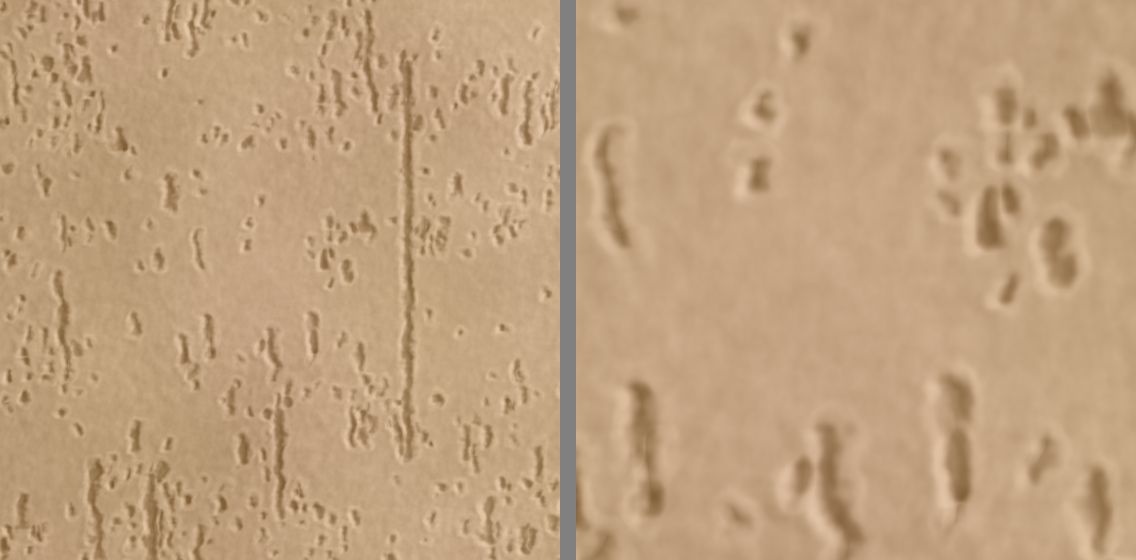
Left: the whole. Right: its middle third, enlarged.
Write a three.js fragment shader that draws this texture.

```glsl
// Tan plaster wall scored with upright grooves and small pits, lit from the upper right.
varying vec2 vUv;

const vec3 SHADOW_TAN = vec3(0.55, 0.42, 0.27);
const vec3 LIGHT_TAN = vec3(0.85, 0.73, 0.60);
const vec3 ROSE_TINT = vec3(0.006, -0.002, 0.016);
const vec2 LIGHT_STEP = vec2(0.0040, 0.0020);
const float BASE_TONE = 0.68;

vec2 hash2(vec2 p) {
  vec2 q = vec2(dot(p, vec2(127.1, 311.7)), dot(p, vec2(269.5, 183.3)));
  return fract(sin(q) * 43758.5);
}

float cornerSlope(vec2 corner, vec2 offset) {
  return dot(hash2(corner) * 2.0 - 1.0, offset);
}

// Gradient noise, roughly -0.7 to 0.7
float gradientNoise(vec2 p) {
  vec2 i = floor(p);
  vec2 f = p - i;
  vec2 u = f * f * f * (f * (f * 6.0 - 15.0) + 10.0);
  vec2 e = vec2(1.0, 0.0);
  float low = mix(cornerSlope(i, f), cornerSlope(i + e.xy, f - e.xy), u.x);
  float high = mix(cornerSlope(i + e.yx, f - e.yx), cornerSlope(i + e.xx, f - e.xx), u.x);
  return mix(low, high, u.y);
}

float fractalNoise(vec2 p) {
  float sum = 0.0;
  float gain = 1.0;
  for (int octave = 0; octave < 3; octave++) {
    sum += gain * gradientNoise(p);
    p = p * 2.03 + 11.7;
    gain *= 0.5;
  }
  return sum;
}

// Signed distance to an upright capsule
float uprightCapsule(vec2 p, float halfLength, float radius) {
  p.y -= clamp(p.y, -halfLength, halfLength);
  return length(p) - radius;
}

// Nearest groove of one size class, scattered one per cell in loose clusters
float grooveLayer(vec2 p, vec2 cell, float share, vec2 halfLengths, vec2 radii, float seed) {
  vec2 home = floor(p / cell);
  float nearest = 1.0;
  for (int j = -1; j <= 1; j++) {
    for (int i = -1; i <= 1; i++) {
      vec2 id = home + vec2(float(i), float(j));
      vec2 center = (id + hash2(id + seed)) * cell;
      vec2 kind = hash2(id + seed + 17.3);
      vec2 shape = hash2(id + seed + 41.9);
      float crowding = 0.15 + 0.85 * smoothstep(-0.15, 0.25, gradientNoise(center * 5.5 + 3.1));
      if (kind.x < share * crowding) {
        vec2 q = p - center;
        q.x += (shape.y - 0.5) * 0.2 * q.y;
        float halfLength = mix(halfLengths.x, halfLengths.y, kind.y * kind.y);
        nearest = min(nearest, uprightCapsule(q, halfLength, mix(radii.x, radii.y, shape.x)));
      }
    }
  }
  return nearest;
}

// Distance to any groove, with wavering paths, uneven widths and ragged edges
float grooveDistance(vec2 p) {
  vec2 q = p;
  q.x += 0.014 * gradientNoise(p * vec2(8.0, 13.0)) + 0.010 * gradientNoise(p * 34.0);
  q.y += 0.012 * gradientNoise(p * 31.0 + 5.2);
  vec2 calm = mix(p, q, 0.5);
  float d = uprightCapsule(calm - vec2(0.725, 0.535), 0.35, 0.0085);
  d = min(d, grooveLayer(q, vec2(0.17, 0.27), 0.55, vec2(0.03, 0.10), vec2(0.006, 0.010), 2.0));
  d = min(d, grooveLayer(q, vec2(0.06, 0.08), 0.62, vec2(0.008, 0.040), vec2(0.004, 0.009), 23.0));
  d = min(d, grooveLayer(q, vec2(0.028), 0.55, vec2(0.001, 0.010), vec2(0.002, 0.007), 57.0));
  return d + 0.009 * gradientNoise(p * vec2(62.0, 48.0)) + 0.004 * gradientNoise(p * 120.0);
}

// Depth below the wall face: uneven floor, broken lip, patchy surface bumps
float reliefDepth(vec2 p) {
  float d = grooveDistance(p);
  float sunk = 1.0 - smoothstep(-0.007, 0.004, d);
  sunk *= 0.95 + 0.6 * gradientNoise(p * vec2(30.0, 22.0) + 9.4);
  float lipOffset = (d - 0.0075) / 0.0045;
  float lip = exp(-lipOffset * lipOffset) * (0.16 + 0.4 * gradientNoise(p * 27.0 + 2.6));
  float roughness = 0.24 + 0.22 * gradientNoise(p * 4.0 + 6.3);
  return sunk - lip + roughness * fractalNoise(p * vec2(46.0, 36.0));
}

void main() {
  // Relief sampled on both sides along the light direction
  float awayDepth = reliefDepth(vUv - LIGHT_STEP);
  float towardDepth = reliefDepth(vUv + LIGHT_STEP);
  float slope = towardDepth - awayDepth;
  float depth = 0.5 * (towardDepth + awayDepth);

  // Broad stains, fine grain and relief shading
  float stain = 0.17 * fractalNoise(vUv * 3.5 + 8.0) + 0.16 * (vUv.x - 0.5);
  float grain = 0.09 * fractalNoise(vUv * vec2(85.0, 65.0));
  float tone = BASE_TONE + stain + grain + 0.46 * slope - 0.42 * depth;

  vec3 color = mix(SHADOW_TAN, LIGHT_TAN, clamp(tone, -0.15, 1.12));
  color += ROSE_TINT * 1.5 * gradientNoise(vUv * 3.0 + 21.0);
  gl_FragColor = vec4(color, 1.0);
}
```
